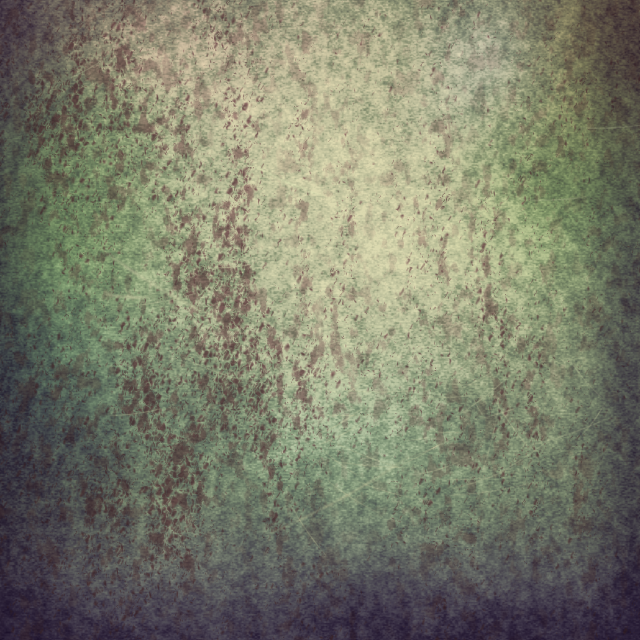
Reproduce this texture procedurally as a three.js fragment shader.

```glsl
// Weathered green metal: a pale off-centre glow falls away to dark violet corners.
// Soft spots and layered noise form a tone that a colour ramp maps; tints,
// cellular rust specks, grain and fine scratches lie on top.
varying vec2 vUv;

const vec2 GLOW_CENTRE = vec2(0.54, 0.7);
const float GLOW_TONE = 0.82;
const float CLOUDS = 0.2;
const float MOTTLE = 0.32;
const float GRAIN = 0.27;
const float HAIRLINE = 0.0012;
const vec2 SPECK_CELLS = vec2(110, 70);
const vec3 RUST = vec3(0.31, 0.18, 0.2);
const vec3 BARE = vec3(0.83, 0.85, 0.68);
const vec3 INK = vec3(0.11, 0.07, 0.15);
const vec3 VIOLET = vec3(0.18, 0.15, 0.21);
const vec3 SLATE = vec3(0.27, 0.26, 0.28);
const vec3 MOSS = vec3(0.36, 0.38, 0.34);
const vec3 SAGE = vec3(0.45, 0.49, 0.4);
const vec3 LICHEN = vec3(0.57, 0.61, 0.48);
const vec3 CREAM = vec3(0.73, 0.74, 0.6);
const vec3 PALE = vec3(0.86, 0.85, 0.69);

float hash(vec2 p) {
  vec3 q = fract(p.xyx * 0.1031);
  q += dot(q, q.yzx + 33.33);
  return fract((q.x + q.y) * q.z);
}

float noise(vec2 p) {
  vec2 i = floor(p), f = fract(p);
  f *= f * (3.0 - 2.0 * f);
  return mix(mix(hash(i), hash(i + vec2(1, 0)), f.x),
             mix(hash(i + vec2(0, 1)), hash(i + 1.0), f.x), f.y);
}

float fbm(vec2 p) {
  float sum = 0.0, amp = 0.5;
  for (int i = 0; i < 5; i++) {
    sum += amp * noise(p);
    p = mat2(1.6, 1.2, -1.2, 1.6) * p + 17.3;
    amp *= 0.5;
  }
  return sum;
}

// Soft elliptical spot
float spot(vec2 p, float x, float y, float rx, float ry) {
  vec2 d = (p - vec2(x, y)) / vec2(rx, ry);
  return exp(-dot(d, d));
}

float rise(float a, float b, float t) { return clamp((t - a) / (b - a), 0.0, 1.0); }

vec3 ramp(float t) {
  vec3 c = mix(INK, VIOLET, rise(0.04, 0.15, t));
  c = mix(c, SLATE, rise(0.15, 0.25, t));
  c = mix(c, MOSS, rise(0.25, 0.37, t));
  c = mix(c, SAGE, rise(0.37, 0.48, t));
  c = mix(c, LICHEN, rise(0.48, 0.6, t));
  c = mix(c, CREAM, rise(0.6, 0.73, t));
  return mix(c, PALE, rise(0.73, 0.94, t));
}

// Cellular specks that grow with density
float specks(vec2 p, float density) {
  float cover = 0.0;
  for (int i = 0; i < 9; i++) {
    vec2 id = floor(p) + vec2(mod(float(i), 3.0), floor(float(i) / 3.0)) - 1.0;
    vec2 centre = id + 0.2 + 0.6 * vec2(hash(id), hash(id + 71.0));
    float size = 0.55 * (density - hash(id + 29.0));
    float body = 1.0 - smoothstep(-0.2, 0.3, length(p - centre) - size);
    cover = max(cover, body * smoothstep(0.0, 0.12, size));
  }
  return cover;
}

// Tapered, slightly bowed scratch
float scratch(vec2 p, vec2 a, vec2 b, float width) {
  float len = length(b - a);
  vec2 dir = (b - a) / len;
  float along = dot(p - a, dir) / len;
  float taper = clamp(4.0 * along * (1.0 - along), 0.0, 1.0);
  float side = (dot(p - a, vec2(-dir.y, dir.x)) + 0.03 * len * taper) / width;
  return exp(-side * side) * sqrt(taper);
}

void main() {
  vec2 uv = vUv;
  vec2 w = uv + 0.09 * (vec2(fbm(uv * 5.0), fbm(uv * 5.0 + 40.0)) - 0.5);

  // Broad light and shade
  vec2 d = (w - GLOW_CENTRE) / vec2(0.62, w.y > GLOW_CENTRE.y ? 0.62 : 0.72);
  float tone = GLOW_TONE * exp(-dot(d, d));
  tone += 0.08 * (spot(w, 0.5, 0.34, 0.07, 0.09) + spot(w, 0.25, 0.15, 0.12, 0.1)
    + spot(w, 0.88, 0.27, 0.12, 0.09) + spot(w, 0.2, 0.88, 0.15, 0.1));
  tone -= 0.09 * (spot(w, 0.77, 0.35, 0.08, 0.08) + spot(w, 0.57, 0.05, 0.1, 0.07)
    + spot(w, 0.89, 0.72, 0.08, 0.08) + spot(w, 0.13, 0.38, 0.12, 0.1)
    + spot(w, 0.35, 0.4, 0.1, 0.13) + spot(w, 0.97, 0.92, 0.12, 0.12));
  tone *= mix(0.72, 1.0, smoothstep(0.0, 0.12, min(min(uv.x, 1.0 - uv.x), uv.y)));

  // Clouding, vertical stains, swept arcs and fibrous grain
  float light = 0.35 + tone;
  tone += CLOUDS * (fbm(uv * 8.0 + 3.0) - 0.48) * light;
  tone += MOTTLE * (fbm(uv * vec2(85, 70)) - 0.48) * light;
  tone += 0.07 * (fbm(uv * vec2(60, 5) + 9.0) - 0.48);
  vec2 s = uv - vec2(0.52, 0.38);
  float arcs = noise(vec2(length(s) * 170.0, atan(s.x, s.y) * 5.0 + 20.0)) - 0.5;
  tone += 0.06 * arcs * smoothstep(0.28, 0.42, length(s)) * smoothstep(0.25, 0.55, uv.y);
  float grain = mix(noise(uv * vec2(230, 430)), noise(uv * 390.0 + 50.0), 0.4) - 0.5;
  tone += GRAIN * grain * light;
  vec3 col = ramp(tone);

  // Regional tints
  float green = spot(w, 0.9, 0.71, 0.15, 0.18) + spot(w, 0.08, 0.66, 0.15, 0.2);
  float teal = spot(w, 0.06, 0.42, 0.22, 0.17) + 0.8 * spot(w, 0.55, 0.28, 0.3, 0.16);
  col *= 1.0 + green * vec3(-0.1, 0, -0.12) + teal * vec3(-0.09, 0.01, 0.03);
  col *= 1.0 + spot(w, 1.0, 1.0, 0.28, 0.24) * vec3(0.1, -0.06, -0.16);
  col *= 1.0 + spot(w, 0.08, 0.98, 0.35, 0.15) * vec3(0.08, -0.07, 0);
  col *= 1.0 + spot(w, 0.76, 0.92, 0.1, 0.13) * vec3(-0.04, 0, 0.12);
  col *= 1.0 + (1.0 - smoothstep(0.0, 0.25, w.y)) * vec3(0, -0.07, 0.1);

  // Rust gathers in vertical columns
  float region = 0.24 + 0.36 * spot(uv, 0.34, 0.41, 0.15, 0.2) + 0.32 * spot(uv, 0.12, 0.87, 0.2, 0.18)
    + 0.25 * spot(uv, 0.355, 0.66, 0.035, 0.16) + 0.22 * spot(uv, 0.22, 0.22, 0.18, 0.15)
    + 0.16 * spot(uv, 0.77, 0.45, 0.1, 0.25);
  float density = region * (0.35 + 1.25 * noise(uv * vec2(42, 5))) * (0.5 + fbm(uv * 18.0));
  vec2 ragged = uv * SPECK_CELLS + 0.7 * noise(uv * 160.0);
  float rust = max(specks(ragged, density), 0.7 * specks(ragged * 1.9 + 13.0, density));
  float stain = smoothstep(0.5, 0.7, fbm(uv * vec2(80, 50) + 5.0));
  rust = max(rust, stain * min(1.3 * density, 0.8));
  col = mix(col, RUST * (0.5 + 0.95 * tone), 0.75 * rust);

  // Long marks, then scattered hairlines
  float marks = 0.8 * scratch(uv, vec2(0.163, 0.608), vec2(0.35, 0.498), 0.003)
    + scratch(uv, vec2(0.165, 0.541), vec2(0.235, 0.535), 0.0028)
    + 0.7 * scratch(uv, vec2(0.375, 0.754), vec2(0.51, 0.692), 0.0018)
    + 0.6 * scratch(uv, vec2(0.415, 0.165), vec2(0.64, 0.288), 0.0025);
  for (int i = 0; i < 56; i++) {
    float k = float(i);
    vec2 r = vec2(hash(vec2(k, 3)), hash(vec2(k, 8))) - 0.5;
    vec2 a = i < 38 ? vec2(0.6, 0.36) + r * vec2(0.36, 0.3) : vec2(0.5, 0.5) + r * 0.85;
    float turn = (hash(vec2(k, 15)) - 0.5) * (mod(k, 4.0) < 1.0 ? 3.0 : 1.3);
    vec2 reach = (0.04 + 0.11 * hash(vec2(k, 21))) * vec2(cos(turn), sin(turn));
    marks += 0.45 * scratch(uv, a, a + reach, HAIRLINE);
  }
  marks *= 0.45 + 0.75 * noise(uv * 120.0);
  col = mix(col, max(col, BARE * (0.5 + 0.6 * tone)), min(marks, 0.8));
  gl_FragColor = vec4(clamp(col, 0.0, 1.0), 1.0);
}
```
